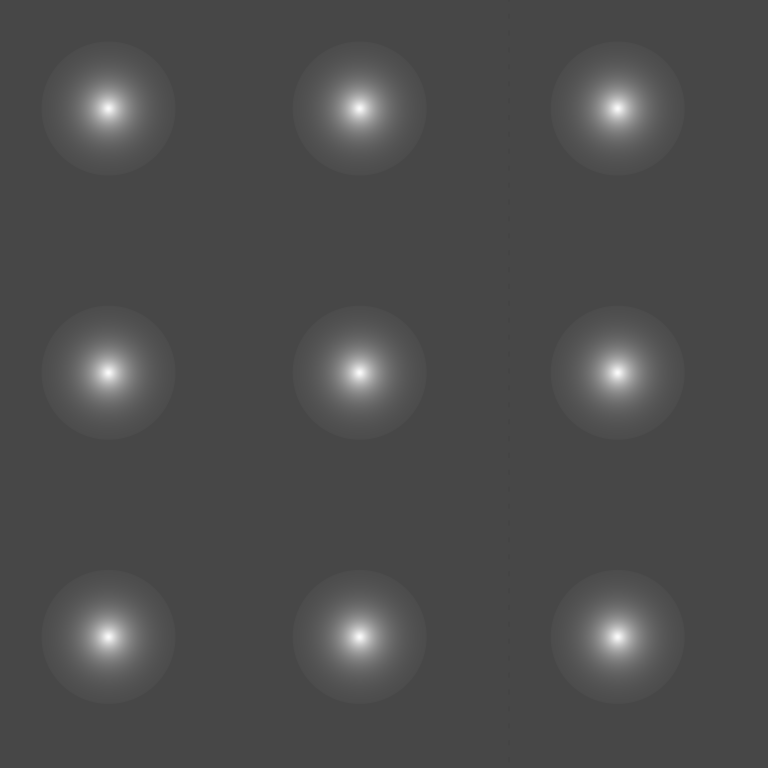
Reproduce this pattern procedurally as a three.js fragment shader.

```glsl
// Three by three soft white glows on flat dark grey, each inside a faint disc.
// Every glow fades exponentially from its core and is clipped at the disc rim;
// columns widen slightly to the right and a faint dotted seam opens the last one.

varying vec2 vUv;

const int COLUMNS = 3;
const int ROWS = 3;
const vec2 FIRST_CENTRE = vec2(0.1413, 0.8587); // top left glow
const float COLUMN_STEP = 0.327;
const float COLUMN_DRIFT = 0.0045;              // gradual widening of columns
const float ROW_STEP = 0.344;

const float DISC_RADIUS = 0.0872;
const float CORE_SOFTNESS = 0.003;
const float FALLOFF = 42.0;
const float EDGE = 0.001;

const vec3 BACKGROUND = vec3(0.278);
const vec3 GLOW = vec3(0.98);

// Distance to the start of the first column's offset for a given column.
float columnOffset(float column) {
  return COLUMN_STEP * column + COLUMN_DRIFT * column * (column - 1.0);
}

vec2 glowCentre(float column, float row) {
  return FIRST_CENTRE + vec2(columnOffset(column), -ROW_STEP * row);
}

// Rounded exponential peak, cut off softly at the disc rim.
float glow(vec2 p, float radius, float softness, float falloff) {
  float d = length(p);
  float rounded = sqrt(d * d + softness * softness) - softness;
  float rim = 1.0 - smoothstep(radius - EDGE, radius + EDGE, d);
  return exp(-falloff * rounded) * rim;
}

// Thin vertical line broken into short dots.
float dottedSeam(vec2 p, float x, float width, float pitch) {
  float line = 1.0 - smoothstep(0.5 * width, width, abs(p.x - x));
  float fromDot = abs(fract(p.y / pitch) - 0.5);
  return line * (1.0 - smoothstep(0.1, 0.2, fromDot));
}

void main() {
  // Glows
  float light = 0.0;
  for (int row = 0; row < ROWS; row++) {
    for (int column = 0; column < COLUMNS; column++) {
      vec2 centre = glowCentre(float(column), float(row));
      light += glow(vUv - centre, DISC_RADIUS, CORE_SOFTNESS, FALLOFF);
    }
  }
  vec3 colour = mix(BACKGROUND, GLOW, light);

  // Seam at the left border of the last column
  float seamX = columnOffset(float(COLUMNS - 1));
  colour -= 0.012 * dottedSeam(vUv, seamX, 0.0015, 0.022);

  gl_FragColor = vec4(colour, 1.0);
}
```
